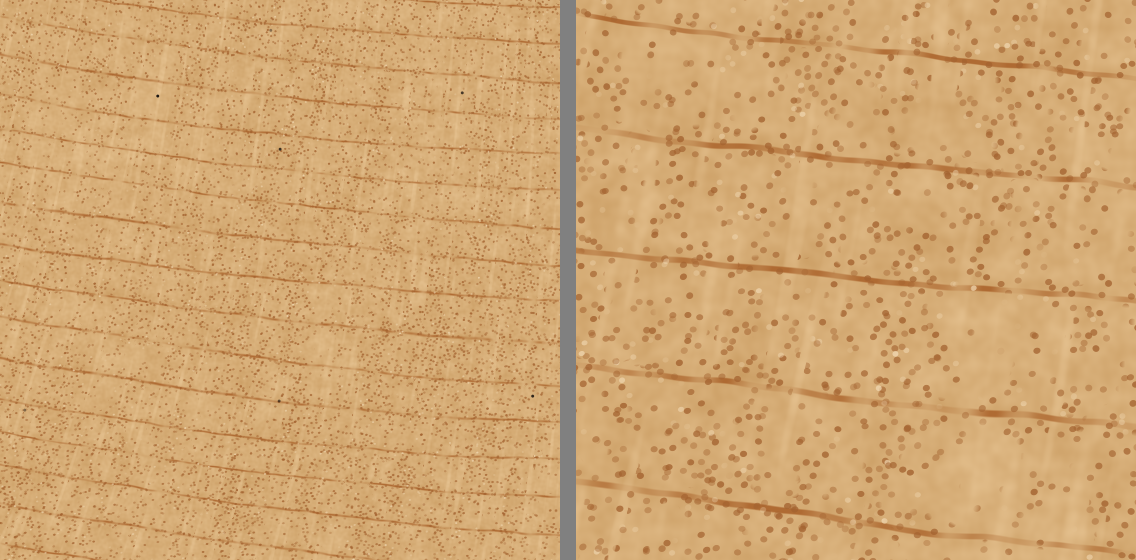
Left, the full canvas; right, a detail of the centre.
Give the GLSL for this texture, as a WebGL 2 fragment shader.

```glsl
#version 300 es
precision highp float;

#define RING_COUNT 15.0
#define RING_WIDTH 0.0016
#define RAY_COUNT 105.0
#define PORE_GRID 135.0
#define PORE_DENSITY 0.15
#define MOTTLE 0.28
#define LIGHT_WOOD vec3(0.885, 0.740, 0.540)
#define DARK_WOOD vec3(0.785, 0.605, 0.375)
#define PORE_COLOR vec3(0.640, 0.385, 0.185)
#define RING_COLOR vec3(0.670, 0.390, 0.170)
#define GLINT_COLOR vec3(0.940, 0.840, 0.690)

uniform vec2 u_resolution;
out vec4 fragColor;

// Integer hash giving three values in 0..1
vec3 hash3(vec2 cell, int seed) {
    uvec3 v = uvec3(ivec3(ivec2(cell), seed));
    v = v * 1664525u + 1013904223u;
    v.x += v.y * v.z; v.y += v.z * v.x; v.z += v.x * v.y;
    v ^= v >> 16u;
    v.x += v.y * v.z; v.y += v.z * v.x; v.z += v.x * v.y;
    return vec3(v >> 8u) / 16777216.0;
}

float cornerSlope(vec2 cell, vec2 offset) {
    float angle = 6.28318 * hash3(cell, 7).x;
    return dot(vec2(cos(angle), sin(angle)), offset);
}

// Gradient noise, roughly -0.7..0.7
float gradientNoise(vec2 p) {
    vec2 i = floor(p), f = p - i;
    vec2 s = f * f * f * (f * (f * 6.0 - 15.0) + 10.0);
    vec2 e = vec2(1.0, 0.0);
    float low = mix(cornerSlope(i, f), cornerSlope(i + e.xy, f - e.xy), s.x);
    float high = mix(cornerSlope(i + e.yx, f - e.yx), cornerSlope(i + e.xx, f - e.xx), s.x);
    return mix(low, high, s.y);
}

// One jittered dot per cell, kept with the given probability
float dots(vec2 p, float density, float radius, float blur, int seed) {
    vec2 cell = floor(p);
    vec3 h = hash3(cell, seed);
    float dist = length(p - cell - 0.35 - 0.3 * h.xy);
    float kept = clamp((density - h.z) * 40.0, 0.0, 1.0);
    float disc = 1.0 - smoothstep(radius - blur, radius + blur, dist);
    return kept * disc * mix(0.4, 1.0, fract(h.z * 57.0));
}

mat2 rotation(float a) {
    return mat2(cos(a), sin(a), -sin(a), cos(a));
}

void main() {
    vec2 p = gl_FragCoord.xy / u_resolution.y;
    float pixel = 1.0 / u_resolution.y;

    // Curved wood coordinates: x across the rays, y across the rings
    float lean = (0.17 - 0.12 * p.x) * (1.5 - 0.5 * p.y);
    vec2 wood = vec2(p.x + lean * (1.0 - p.y), p.y + 0.17 * p.x - 0.06 * p.x * p.x);
    wood.y += 0.004 * gradientNoise(p * vec2(7.0, 4.0)) + 0.0022 * gradientNoise(p * 32.0);

    // Broken growth lines with uneven spacing
    float ring = wood.y * RING_COUNT + 0.5 * gradientNoise(vec2(p.x * 0.6, wood.y * 5.0));
    float ringId = floor(ring);
    float ringDist = (ring - ringId - 0.5) / RING_COUNT;
    float line = 1.0 - smoothstep(RING_WIDTH - pixel, RING_WIDTH + pixel, abs(ringDist));
    float longBreak = gradientNoise(vec2(p.x * 6.0, ringId * 3.37 + 0.4));
    float shortBreak = gradientNoise(vec2(wood.x * 60.0, ringId * 5.71 + 0.3));
    line *= clamp(0.48 + 0.8 * longBreak + 0.9 * shortBreak, 0.06, 0.9);
    float ringHalo = exp(-pow((ringDist - 0.002) / 0.006, 2.0));

    // Pale rays and darker columns between them
    float ray = smoothstep(0.12, 0.5, gradientNoise(vec2(wood.x * RAY_COUNT, wood.y * 6.0)));
    float column = gradientNoise(vec2(wood.x * 42.0, wood.y * 5.0 + 9.0));
    float patches = gradientNoise(p * 3.2 + 4.0) + 0.7 * gradientNoise(p * 13.0);

    // Mottled ground
    float tone = 0.57 + MOTTLE * gradientNoise(p * 24.0 + 3.0);
    tone += MOTTLE * gradientNoise(p * 62.0) + 0.8 * MOTTLE * gradientNoise(p * 150.0);
    tone += 0.28 * ray - 0.12 * column - 0.14 * patches - 0.10 * ringHalo;
    vec3 color = mix(DARK_WOOD, LIGHT_WOOD, clamp(tone, -0.15, 1.15));

    color = mix(color, RING_COLOR, line);

    // Pores crowd in columns, patches and along the growth lines
    float density = PORE_DENSITY + 0.22 * column + 0.16 * patches + 0.10 * ringHalo;
    density = max(density + 0.05 * abs(p.x - 0.4), 0.015) * (1.0 - 0.7 * ray);
    float blur = 0.6 * PORE_GRID * pixel;
    for (int i = 0; i < 3; i++) {
        vec2 grid = rotation(0.4 + 0.7 * float(i)) * wood * PORE_GRID;
        float pore = dots(grid, density, 0.26, blur, 11 + i);
        float glint = dots(grid + vec2(0.4, 0.3), 0.16 * density, 0.22, blur, 31 + i);
        color = mix(color, PORE_COLOR, 0.8 * pore);
        color = mix(color, GLINT_COLOR, 0.85 * glint);
    }

    // Rare black specks
    float speck = dots(p * 9.0 + 2.0, 0.06, 0.023, 6.0 * pixel, 53);
    color = mix(color, vec3(0.08, 0.06, 0.05), speck);

    fragColor = vec4(color, 1.0);
}
```
